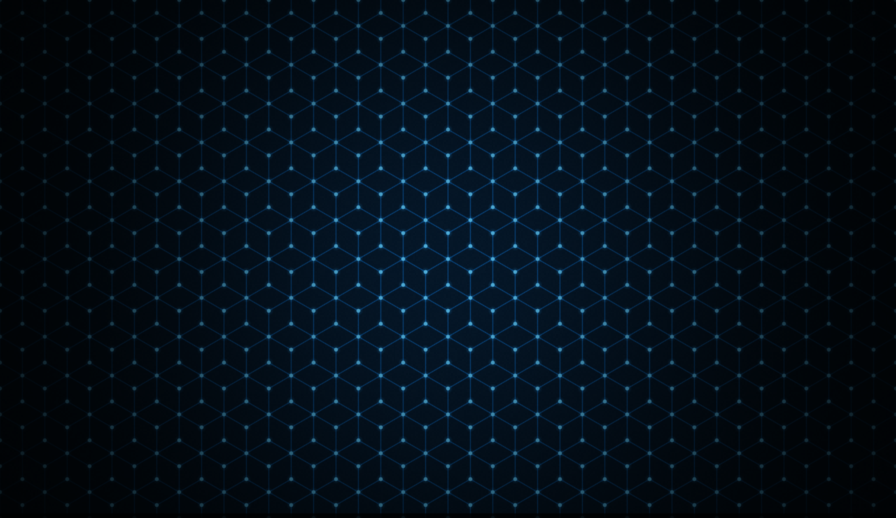
This background is drawn by a Shadertoy shader. Its source:

```glsl
const vec2  CELL        = vec2(0.086486, 0.15); // repeat of the hub lattice, in canvas heights
const float EDGE        = 0.05;                 // length of a cube edge
const float LINE_HALF   = 0.0011;
const float DOT_RADIUS  = 0.0036;
const float HALO_RADIUS = 0.0065;
const float GLOW_SPREAD = 0.27;                 // squared reach of the backdrop glow
const float NET_SPREAD  = 0.34;                 // squared reach of the lit network
const float DOT_FLOOR   = 0.10;                 // dot light left in the far corners
const float GRAIN       = 0.006;
const float GRAIN_ROWS  = 296.0;
const float BASE_STRIP  = 0.009;                // dark strip along the lower border

const vec3 SHADE_COLOR = vec3(0.002, 0.010, 0.016);
const vec3 GLOW_COLOR  = vec3(0.017, 0.078, 0.140);
const vec3 LINE_COLOR  = vec3(0.010, 0.145, 0.270);
const vec3 HALO_COLOR  = vec3(0.020, 0.100, 0.150);
const vec3 DOT_COLOR   = vec3(0.340, 0.730, 0.900);

float hash(vec2 p) {
    vec3 q = fract(p.xyx * vec3(0.1031, 0.1030, 0.0973));
    q += dot(q, q.yzx + 33.33);
    return fract((q.x + q.y) * q.z);
}

// Offset from the nearest hub, where six edges meet
vec2 hubOffset(vec2 p) {
    vec2 a = mod(p + 0.5 * CELL, CELL) - 0.5 * CELL;
    vec2 b = mod(p, CELL) - 0.5 * CELL;
    return dot(a, a) < dot(b, b) ? a : b;
}

// Distances to the cube edges (x) and to their end points (y)
vec2 cubeNet(vec2 p) {
    vec2 q = abs(hubOffset(p));
    vec2 side = vec2(0.5 * CELL.x, 0.5 * EDGE);
    vec2 dir = normalize(side);
    float lines = min(q.x, abs(q.x * dir.y - q.y * dir.x));
    float dots = min(length(q), min(length(q - vec2(0.0, EDGE)), length(q - side)));
    return vec2(lines, dots);
}

float fill(float dist, float radius, float soft) {
    return 1.0 - smoothstep(radius - soft, radius + soft, dist);
}

void mainImage(out vec4 fragColor, in vec2 fragCoord) {
    float pixel = 1.0 / iResolution.y;
    vec2 p = (fragCoord - 0.5 * iResolution.xy) * pixel;
    float r2 = dot(p, p);
    float glow = exp(-r2 / GLOW_SPREAD);
    float netLight = exp(-r2 / NET_SPREAD);

    // Backdrop with fine grain
    vec3 color = SHADE_COLOR + GLOW_COLOR * glow;
    float noise = hash(floor((p + 2.0) * GRAIN_ROWS)) - 0.5;
    color += noise * GRAIN * (0.3 + glow);

    // Edges, halos and dots
    vec2 net = cubeNet(p);
    color += LINE_COLOR * netLight * fill(net.x, LINE_HALF, pixel);
    color += HALO_COLOR * netLight * fill(net.y, HALO_RADIUS, 0.004);
    float dotLight = mix(DOT_FLOOR, 1.0, netLight);
    color = mix(color, DOT_COLOR * dotLight, fill(net.y, DOT_RADIUS, pixel) * 0.9);

    // Lower border
    float strip = 1.0 - smoothstep(BASE_STRIP - pixel, BASE_STRIP + pixel, p.y + 0.5);
    color *= 1.0 - 0.8 * strip;

    fragColor = vec4(max(color, 0.0), 1.0);
}
```
